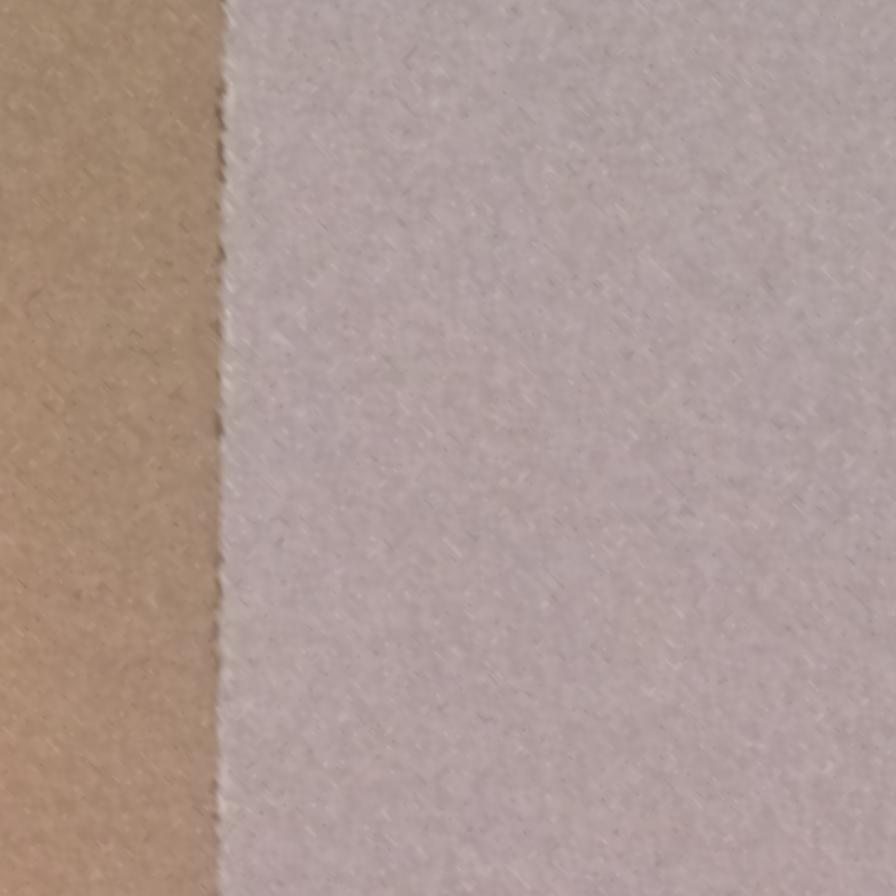
Give the GLSL for this texture, as a Shadertoy shader.

```glsl
float hash(vec2 p) {
    vec3 q = fract(vec3(p.xyx) * 0.1031);
    q += dot(q, q.yzx + 33.33);
    return fract((q.x + q.y) * q.z);
}

// Smooth value noise in the range -1 to 1
float noise(vec2 p) {
    vec2 cell = floor(p), f = fract(p);
    f = f * f * (3.0 - 2.0 * f);
    float low = mix(hash(cell), hash(cell + vec2(1, 0)), f.x);
    float high = mix(hash(cell + vec2(0, 1)), hash(cell + 1.0), f.x);
    return 2.0 * mix(low, high, f.y) - 1.0;
}

float fbm(vec2 p) {
    float sum = 0.0, gain = 0.5;
    for (int i = 0; i < 3; i++) {
        sum += gain * noise(p);
        p = mat2(0.8, 0.6, -0.6, 0.8) * p * 2.0 + 17.3;
        gain *= 0.5;
    }
    return sum;
}

void mainImage(out vec4 fragColor, in vec2 fragCoord) {
    vec2 uv = fragCoord / iResolution.xy;

    // Slightly leaning boundary, frayed by slanted fibres
    float fray = uv.y + 0.9 * uv.x;
    float edge = 0.2425 + 0.008 * uv.y
        + 0.0020 * noise(vec2(3.0, fray * 60.0))
        + 0.0025 * noise(vec2(uv.x * 60.0, fray * 120.0));
    float d = uv.x - edge;
    float side = smoothstep(-0.006, 0.007, d);

    // Tan strip, warmer toward the lower left, greyer beside the boundary
    vec3 tan_ = mix(vec3(0.664, 0.542, 0.460), vec3(0.624, 0.522, 0.430), uv.y);
    float warmth = (1.0 - smoothstep(0.0, 0.13, uv.x)) * (1.0 - smoothstep(0.35, 0.95, uv.y));
    tan_ += warmth * vec3(0.014, 0.001, -0.002);
    tan_ += vec3(-0.026, -0.014, 0.006) * exp(-abs(d) / 0.035);

    // Mauve sheet, a little greyer at the upper right, beige along the boundary
    vec3 mauve = mix(vec3(0.697, 0.622, 0.624), vec3(0.686, 0.626, 0.622), uv.y);
    mauve.r -= 0.008 * smoothstep(1.0, 1.9, uv.x + uv.y);
    mauve += vec3(0.004, 0.010, -0.012) * exp(-max(d, 0.0) / 0.035);

    vec3 color = mix(tan_, mauve, side);

    // Broken dark specks and pale flecks on either side of the boundary
    float speck = noise(vec2(uv.x * 50.0, fray * 85.0) + 20.0);
    float fleck = noise(vec2(uv.x * 50.0, fray * 100.0) + 50.0);
    color -= 0.14 * smoothstep(-0.1, 0.9, speck) * mix(0.55, 1.0, uv.y)
        * exp(-pow((d + 0.002) / 0.005, 2.0));
    color += 0.065 * smoothstep(-0.1, 0.9, fleck) * exp(-pow((d - 0.008) / 0.006, 2.0));

    // Broad chroma blotches
    color += vec3(0.003, 0.001, -0.009) * fbm(uv * 14.0 + 4.0);
    color += vec3(0.004, -0.004, 0.003) * fbm(uv * 22.0 + 31.0);

    // Soft paper grain, slightly stretched along a falling diagonal
    vec2 grain = vec2(uv.x - uv.y, (uv.x + uv.y) * 1.25) * 0.7071;
    color += 0.028 * fbm(grain * 52.0 + 60.0);
    color += 0.020 * noise(grain * 115.0 + 11.0);

    // Sparse pale bumps and shadowed pits in the grain
    float bump = noise(grain * vec2(85.0, 100.0) + 90.0);
    color += 0.036 * smoothstep(0.55, 1.0, bump);
    color -= 0.036 * smoothstep(0.65, 1.0, -bump);

    fragColor = vec4(clamp(color, 0.0, 1.0), 1.0);
}
```
